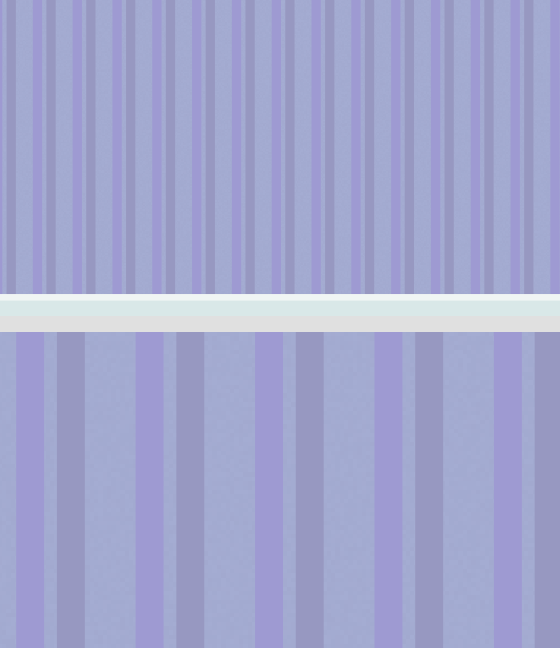
Top: the whole. Bottom: its middle third, enlarged.
A Shadertoy shader for this pattern:

```glsl
#define REPEATS 14.066
#define STRIPE_WIDTH 0.234
#define GREY_CENTER 0.282
#define VIOLET_CENTER 0.941
#define RAIL_TOP 0.0695
#define RAIL_BOTTOM 0.0486
#define GRAIN_ROWS 216.0
#define GRAIN_AMOUNT 0.010

const vec3 WALL = vec3(0.639, 0.669, 0.818);
const vec3 GREY = vec3(0.594, 0.598, 0.757);
const vec3 VIOLET = vec3(0.620, 0.604, 0.825);
const vec3 RAIL = vec3(0.940, 0.960, 0.955);
const vec3 BASEBOARD = vec3(0.850, 0.910, 0.910);

float hash(vec2 cell) {
    vec3 q = fract(cell.xyx * 0.1031);
    q += dot(q, q.yzx + 33.33);
    return fract((q.x + q.y) * q.z);
}

// Coverage of a periodic vertical stripe, with x measured in repeats
float stripe(float x, float center, float pixel) {
    float d = abs(fract(x - center + 0.5) - 0.5) - 0.5 * STRIPE_WIDTH;
    return clamp(0.5 - d / pixel, 0.0, 1.0);
}

// Coverage of everything below a horizontal edge
float below(float y, float edge, float pixel) {
    return clamp(0.5 + (edge - y) / pixel, 0.0, 1.0);
}

void mainImage(out vec4 fragColor, in vec2 fragCoord) {
    vec2 uv = fragCoord / iResolution.xy;
    vec2 pixel = 1.0 / iResolution.xy;
    float x = uv.x * REPEATS;
    float pixelX = pixel.x * REPEATS;

    // Striped wall with a faint grain on the ground colour
    vec2 cell = floor(fragCoord / iResolution.y * GRAIN_ROWS);
    vec3 color = WALL + GRAIN_AMOUNT * (hash(cell) - 0.5);
    color = mix(color, GREY, stripe(x, GREY_CENTER, pixelX));
    color = mix(color, VIOLET, stripe(x, VIOLET_CENTER, pixelX));

    // Rail and baseboard
    color = mix(color, RAIL, below(uv.y, RAIL_TOP, pixel.y));
    color = mix(color, BASEBOARD, below(uv.y, RAIL_BOTTOM, pixel.y));

    fragColor = vec4(color, 1.0);
}
```
